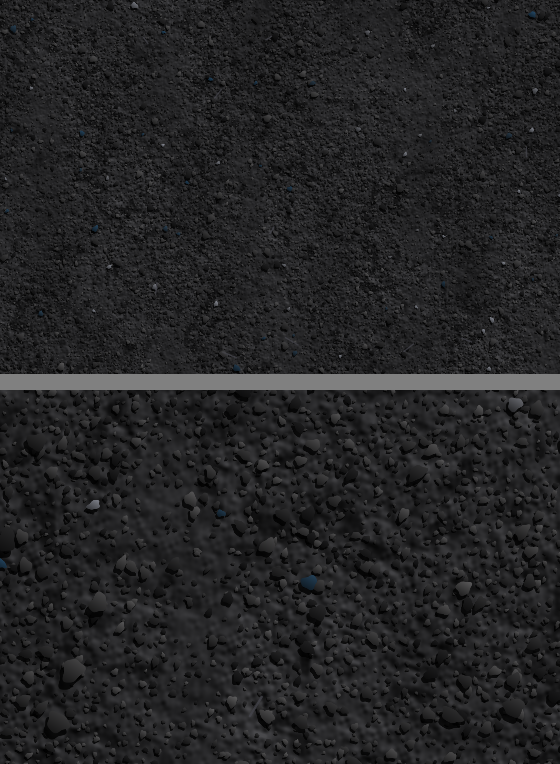
Top: the whole. Bottom: its middle third, enlarged.
Give the GLSL for this texture, as a Shadertoy shader.

```glsl
// Dark gravelly soil: rough earth strewn with small stones, pale and blue chips and straw.

const vec3 SOIL = vec3(0.148, 0.148, 0.154);
const vec3 STONE_DARK = vec3(0.070, 0.070, 0.073);
const vec3 STONE_LIGHT = vec3(0.232, 0.230, 0.232);
const vec3 CHIP_PALE = vec3(0.40, 0.41, 0.44);
const vec3 CHIP_BLUE = vec3(0.10, 0.20, 0.28);
const vec3 STRAW = vec3(0.27, 0.27, 0.30);
const vec2 LIGHT = vec2(0.50, 0.866);   // direction towards the sun
const float RELIEF = 2.0;               // contrast of the bare soil
const float RELIEF_STEP = 0.0021;
const float HOLLOWS = 0.50;             // darkness of pits between clods
const float BROAD = 0.40;               // strength of wide light and dark areas
const float SHADOW = 0.80;              // depth of stone shadows
const float SHADOW_REACH = 0.66;        // shadow offset in stone radii
const float TAU = 6.28318;

vec3 hash3(vec2 p) {
    vec3 q = fract(p.xyx * vec3(0.1031, 0.1030, 0.0973));
    q += dot(q, q.yxz + 33.33);
    return fract((q.xxy + q.yzz) * q.zyx);
}

float noise(vec2 p) {
    vec2 i = floor(p), f = fract(p);
    f = f * f * (3.0 - 2.0 * f);
    float low = mix(hash3(i).x, hash3(i + vec2(1, 0)).x, f.x);
    float high = mix(hash3(i + vec2(0, 1)).x, hash3(i + 1.0).x, f.x);
    return mix(low, high, f.y);
}

// Height of the bare earth, from clods down to grit
float soilHeight(vec2 p) {
    float height = 0.0, weight = 0.5, freq = 34.0;
    for (int i = 0; i < 4; i++) {
        height += weight * noise(p * freq + float(i) * 19.7);
        p = mat2(0.8, 0.6, -0.6, 0.8) * p;
        freq *= 1.9;
        weight *= 0.82;
    }
    return height;
}

// Stony and smooth patches, drawn out vertically like worn tracks
float stoniness(vec2 p) {
    float patches = 0.6 * noise(p * vec2(9.0, 4.0) + 5.0) + 0.4 * noise(p * 19.0 + 40.0);
    return smoothstep(0.18, 0.68, patches);
}

// Distance to an uneven pebble
float pebble(vec2 d, float radius, vec3 rnd) {
    float turn = rnd.y * TAU;
    d = mat2(cos(turn), -sin(turn), sin(turn), cos(turn)) * d;
    d.y *= 1.1 + 0.6 * rnd.z;
    float a = atan(d.y, d.x + 1e-5);
    float wobble = 0.13 * cos(3.0 * a + rnd.x * TAU) + 0.07 * cos(5.0 * a + rnd.z * TAU);
    return length(d) * (1.0 + wobble) - radius;
}

// One layer of stones with shadows; chips are the pale and blue ones
void scatter(inout vec3 color, vec2 p, float scale, float density, vec2 sizes, float seed, bool chips) {
    vec2 g = p * scale, cell = floor(g);
    float blur = 0.55 * scale / iResolution.y;
    for (int y = -1; y <= 1; y++)
    for (int x = -1; x <= 1; x++) {
        vec2 id = cell + vec2(x, y);
        vec3 place = hash3(id + seed);
        vec3 rnd = hash3(id + seed + 71.7);
        float share = chips ? density : density * mix(0.3, 1.0, stoniness(id / scale));
        if (place.z > share) continue;

        vec2 d = g - id - 0.15 - 0.7 * place.xy;
        float radius = mix(sizes.x, sizes.y, rnd.x * rnd.x);
        float shade = pebble(d + LIGHT * radius * SHADOW_REACH, radius, rnd);
        color *= 1.0 - SHADOW * smoothstep(blur, -blur, shade);

        float tone = fract(rnd.z * 7.3 + rnd.y * 3.1);
        vec3 stone = mix(STONE_DARK, STONE_LIGHT, tone);
        if (chips) stone = mix(stone, tone < 0.5 ? CHIP_BLUE : CHIP_PALE, 0.45 + 0.55 * rnd.y);
        float facing = clamp(dot(d, LIGHT) / radius, -1.0, 1.0);
        stone *= 1.0 + 0.42 * facing;
        color = mix(color, stone, smoothstep(blur, -blur, pebble(d, radius, rnd)));
    }
}

// Rare thin bits of straw
void addStraw(inout vec3 color, vec2 p) {
    vec2 g = p * 6.0, id = floor(g);
    vec3 rnd = hash3(id + 311.0);
    if (rnd.z > 0.2) return;
    vec2 d = g - id - 0.3 - 0.4 * rnd.xy;
    float turn = rnd.z * 5.0 * TAU;
    vec2 along = vec2(cos(turn), sin(turn));
    float reach = 0.05 + 0.07 * rnd.x;
    float dist = length(d - along * clamp(dot(d, along), -reach, reach));
    float blur = 6.0 / iResolution.y;
    color = mix(color, STRAW, 0.7 * smoothstep(blur, 0.0, dist - 0.003));
}

void mainImage(out vec4 fragColor, in vec2 fragCoord) {
    vec2 p = fragCoord / iResolution.y;

    // Bare soil, lit by its slope towards the sun and darkened in hollows
    vec2 e = LIGHT * RELIEF_STEP;
    float slope = soilHeight(p - e) - soilHeight(p + e);
    float stony = stoniness(p);
    float light = 1.0 + RELIEF * mix(0.6, 1.1, stony) * slope;
    float pits = 0.65 * noise(p * 48.0 + 90.0) + 0.35 * noise(p * 105.0 + 30.0);
    light *= 1.0 - HOLLOWS * smoothstep(0.42, 0.20, pits) * (0.4 + 0.6 * stony);
    vec3 color = SOIL * clamp(light, 0.2, 1.7);

    // Stones from grit to pebbles
    scatter(color, p, 112.0, 0.80, vec2(0.18, 0.42), 11.0, false);
    scatter(color, p, 62.0, 0.60, vec2(0.16, 0.42), 137.0, false);
    scatter(color, p, 33.0, 0.22, vec2(0.17, 0.38), 263.0, false);

    // Wide variation of tone, then the odd coloured pieces
    float broad = 0.6 * noise(p * vec2(8.0, 4.0) + 60.0) + 0.4 * noise(p * 22.0 + 15.0);
    color *= 1.0 + BROAD * (broad - 0.5);
    scatter(color, p, 15.0, 0.17, vec2(0.06, 0.15), 419.0, true);
    addStraw(color, p);

    fragColor = vec4(color, 1.0);
}
```
